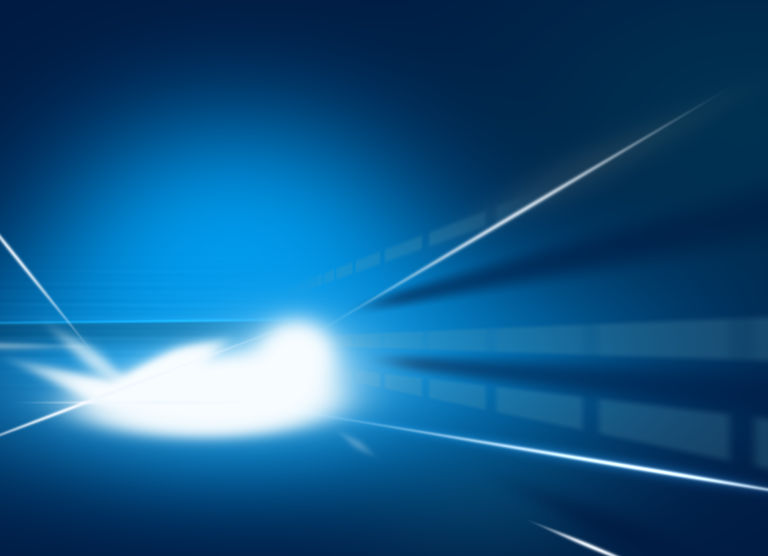
Reproduce this background procedurally as a WebGL 2 fragment shader.

```glsl
#version 300 es
precision highp float;
// Blue light burst: an azure glow over a navy ground, with a white bowl of light,
// a fan of perspective beams to the right and thin bright streaks.
// Built from soft ellipses, tapered segments and log-spaced dashes.
uniform vec2 u_resolution;
out vec4 fragColor;

// Soft ellipse; a higher power gives a flatter centre and a firmer edge.
float glow(vec2 p, vec2 center, vec2 radius, float power) {
  return exp(-pow(length((p - center) / radius), power));
}

// Segment from a to b, brightest at fraction peak and fading to both ends.
float streak(vec2 p, vec2 a, vec2 b, float width, float peak) {
  vec2 dir = b - a;
  float t = dot(p - a, dir) / dot(dir, dir);
  float fade = smoothstep(0.0, peak, t) * (1.0 - smoothstep(peak, 1.0, t));
  float w = max(width * (0.5 + 0.5 * fade), 0.7 / u_resolution.y);
  float d = length(p - a - dir * t) / w;
  return fade * exp(-d * d);
}

// Beam widening to the right of its origin, with soft edges.
float beam(vec2 p, vec2 origin, float slope, float spread, float soft) {
  float x = p.x - origin.x;
  float halfWidth = 0.008 + spread * max(x, 0.0);
  float d = abs(p.y - origin.y - slope * x);
  return smoothstep(0.0, 0.12, x) * (1.0 - smoothstep(halfWidth * (1.0 - soft), halfWidth * (1.0 + soft), d));
}

// Dashes whose length grows with distance from the light.
float dashes(float x) {
  float cell = fract(log(max(x, 0.01)) / 0.419 + 3.554);
  return smoothstep(0.03, 0.13, cell) * (1.0 - smoothstep(0.9, 0.99, cell));
}

void main() {
  vec2 p = gl_FragCoord.xy / u_resolution.y;
  p.x *= 1.384 * u_resolution.y / u_resolution.x;
  float fromLight = p.x - 0.54;

  // Navy ground with a teal tint at the upper right
  vec3 color = mix(vec3(0.0, 0.105, 0.26), vec3(0.0, 0.19, 0.315), glow(p, vec2(1.35, 0.78), vec2(0.5, 0.32), 2.0));
  color = mix(color, vec3(0.02, 0.25, 0.39), 0.6 * glow(p, vec2(0.88, 0.1), vec2(0.25, 0.14), 2.0));

  // Azure glow: tall dome, low wide band and a tail to the right
  float dome = glow(p, vec2(0.42, 0.50), vec2(0.37, 0.305), 2.7);
  float band = 0.72 * glow(p, vec2(0.36, 0.33), vec2(0.58, 0.20), 2.2);
  float tail = 0.48 * glow(p, vec2(0.75, 0.37), vec2(0.50, 0.20), 2.0);
  float light = 1.0 - (1.0 - dome) * (1.0 - band) * (1.0 - tail);
  color = mix(color, vec3(0.0, 0.60, 0.92), light);

  // Horizon: darker shelf, bright rim and fine horizontal lines
  float leftSide = 1.0 - smoothstep(0.3, 0.58, p.x);
  float horizon = p.y - 0.419 - 0.01 * p.x;
  float shelf = smoothstep(-0.07, -0.01, horizon) * (1.0 - smoothstep(-0.003, 0.002, horizon));
  color *= 1.0 - 0.22 * shelf * leftSide;
  color += vec3(0.05, 0.16, 0.18) * leftSide * exp(-pow(horizon / 0.003, 2.0));
  float lines = sin(p.y * 310.0) + sin(p.y * 517.0 + 2.0 * p.x);
  color += 0.008 * lines * leftSide * glow(p, vec2(0.2, 0.41), vec2(0.4, 0.11), 2.0);

  // Dark rays between the beams
  float shade = 0.55 * beam(p, vec2(0.62, 0.44), 0.235, 0.045, 0.95);
  shade += 0.50 * beam(p, vec2(0.65, 0.355), -0.09, 0.04, 0.95);
  shade += 0.75 * streak(p, vec2(0.85, 0.16), vec2(1.45, -0.1), 0.03, 0.5);
  color = mix(color, vec3(0.0, 0.10, 0.26), min(shade, 1.0));

  // Pale beams, the lower and upper ones broken into dashes
  float dash = dashes(fromLight);
  float pale = 0.25 * beam(p, vec2(0.54, 0.387), 0.004, 0.037, 0.25) * (0.75 + 0.25 * dash);
  pale += 0.24 * beam(p, vec2(0.58, 0.333), -0.163, 0.046, 0.25) * dash;
  float upperFade = 1.0 - smoothstep(0.2, 0.5, fromLight);
  pale += 0.24 * beam(p, vec2(0.50, 0.468), 0.37, 0.016, 0.5) * dash * upperFade;
  color = mix(color, vec3(0.36, 0.62, 0.70), pale);
  color += vec3(0.09, 0.06, 0.03) * streak(p, vec2(0.7, 0.52), vec2(1.45, 0.89), 0.035, 0.45);

  // White bowl, core and feathered wings
  float white = glow(p, vec2(0.365, 0.273), vec2(0.225, 0.058), 3.6);
  white += 0.75 * glow(p, vec2(0.43, 0.318), vec2(0.15, 0.045), 2.2);
  white += 0.95 * glow(p, vec2(0.535, 0.368), vec2(0.055, 0.05), 2.0);
  white += 0.35 * glow(p, vec2(0.53, 0.36), vec2(0.15, 0.085), 1.6);
  white += 0.25 * glow(p, vec2(0.36, 0.30), vec2(0.34, 0.11), 2.0);
  white += 0.90 * streak(p, vec2(0.15, 0.27), vec2(0.43, 0.397), 0.022, 0.6);
  white += 0.65 * streak(p, vec2(-0.02, 0.365), vec2(0.28, 0.265), 0.018, 0.6);
  white += 0.45 * streak(p, vec2(0.06, 0.435), vec2(0.24, 0.30), 0.018, 0.6);
  white += 0.30 * streak(p, vec2(-0.15, 0.38), vec2(0.20, 0.375), 0.008, 0.4);
  white += 0.20 * streak(p, vec2(0.60, 0.23), vec2(0.69, 0.17), 0.009, 0.5);
  color = mix(color, vec3(0.97, 0.99, 1.0), 1.0 - exp(-2.6 * white * white - 0.5 * white));

  // Thin streaks
  float thin = 1.0 * streak(p, vec2(-0.15, 0.161), vec2(0.57, 0.433), 0.0035, 0.4);
  thin += 0.8 * streak(p, vec2(0.53, 0.378), vec2(1.34, 0.857), 0.0045, 0.48);
  thin += 0.9 * streak(p, vec2(-0.09, 0.685), vec2(0.19, 0.338), 0.0038, 0.4);
  thin += 1.0 * streak(p, vec2(0.46, 0.273), vec2(1.65, 0.075), 0.0042, 0.6);
  thin += 1.0 * streak(p, vec2(0.94, 0.069), vec2(1.25, -0.06), 0.0042, 0.4);
  thin += 0.9 * streak(p, vec2(0.0, 0.276), vec2(0.56, 0.276), 0.0035, 0.5);
  color = mix(color, vec3(0.94, 0.97, 1.0), clamp(thin, 0.0, 1.0));

  // Faint halo along the lower right streak
  color += vec3(0.05, 0.14, 0.20) * streak(p, vec2(0.46, 0.273), vec2(1.65, 0.075), 0.014, 0.6);

  fragColor = vec4(clamp(color, 0.0, 1.0), 1.0);
}
```
